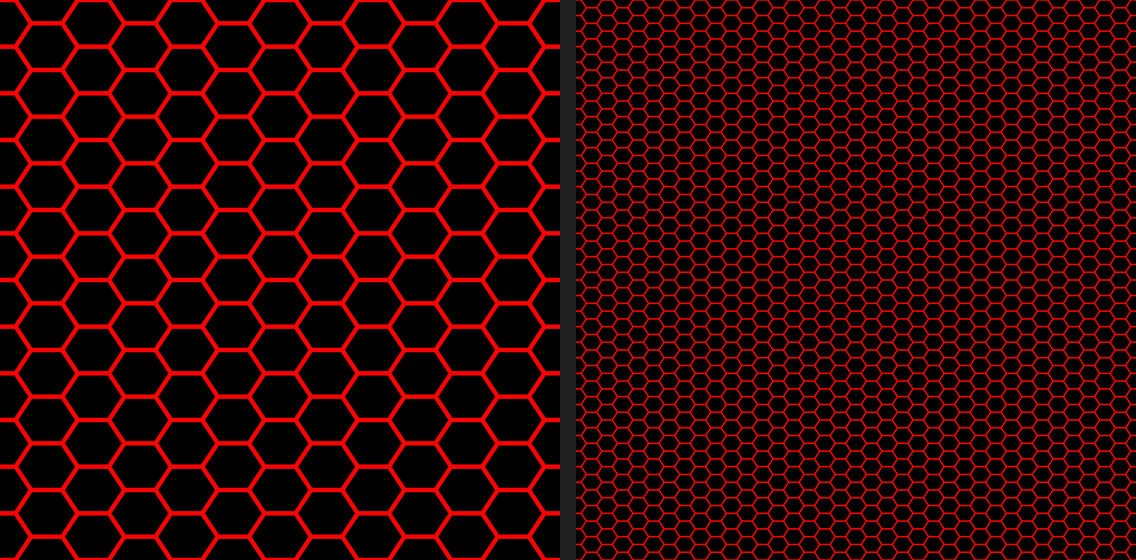
Left, the tile; right, the same tile 3 across and 3 down.
Write a Shadertoy shader that draws this pattern.

```glsl
// Honeycomb wire mesh: thin red outlines around black, slightly flattened hexagons.
// Two interleaved rectangular lattices of cell centres are folded with fract;
// the signed distance to the nearest hexagon border is then drawn as a line.

const vec2  REPEATS    = vec2(6.0, 12.0);        // whole lattice periods per canvas
const float LINE_WIDTH = 0.0079;                 // in canvas units
const vec3  CELL_COLOR = vec3(0.005, 0.0, 0.005);
const vec3  LINE_COLOR = vec3(0.99, 0.01, 0.01);

// Offset from the nearest point of a lattice with the given period.
vec2 latticeOffset(vec2 p, vec2 period, vec2 origin) {
    return (fract((p - origin) / period + 0.5) - 0.5) * period;
}

// Distance to the border of a flat-topped hexagon, positive inside.
float hexagonInset(vec2 p, vec2 halfSize) {
    p = abs(p);
    vec2 slantNormal = normalize(vec2(halfSize.y, 0.5 * halfSize.x));
    float slant = dot(vec2(halfSize.x, 0.0) - p, slantNormal);
    return min(halfSize.y - p.y, slant);
}

void mainImage(out vec4 fragColor, in vec2 fragCoord) {
    vec2 uv = fragCoord / iResolution.xy;
    vec2 period = 1.0 / REPEATS;
    vec2 halfSize = period * vec2(1.0 / 3.0, 0.5);

    // The inset is positive only in the hexagon that holds this point.
    vec2 evenColumn = latticeOffset(uv, period, vec2(0.0, 0.5) * period);
    vec2 oddColumn  = latticeOffset(uv, period, vec2(0.5, 0.0) * period);
    float inset = max(hexagonInset(evenColumn, halfSize),
                      hexagonInset(oddColumn, halfSize));

    // Line coverage, smoothed over one pixel.
    float pixel = 1.0 / min(iResolution.x, iResolution.y);
    float line = clamp((0.5 * LINE_WIDTH - inset) / pixel + 0.5, 0.0, 1.0);

    fragColor = vec4(mix(CELL_COLOR, LINE_COLOR, line), 1.0);
}
```
